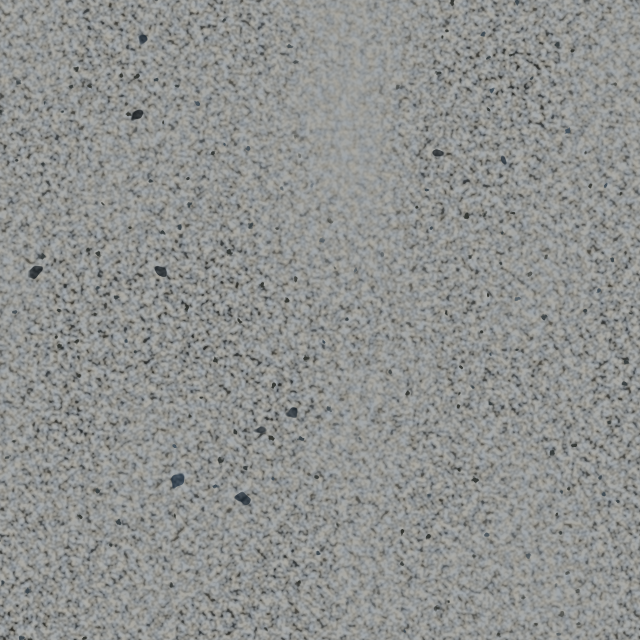
Give the GLSL for this texture, as a WebGL 2 fragment shader.

```glsl
#version 300 es
precision highp float;
// Weathered grey concrete: fine sandy grain, worn smooth bands, dark pits and a few stones.

#define BASE_TONE 0.577
#define GRAIN_FREQ 100.0
#define GRAIN_CONTRAST 0.23
#define PIT_DEPTH 0.13
#define PATCH_CONTRAST 0.035
#define TINT_AMOUNT 0.035
#define SPECK_CELLS 26.0
#define SPECK_DENSITY 0.24
#define SPECK_RADIUS 0.0042
#define STONE_CELLS 7.0
#define STONE_DENSITY 0.15
#define STONE_RADIUS 0.0115

uniform vec2 u_resolution;
out vec4 fragColor;

uint mixBits(uint x) {
    x ^= x >> 16;
    x *= 0x7feb352du;
    x ^= x >> 15;
    x *= 0x846ca68bu;
    return x ^ (x >> 16);
}

// Uniform random value for a lattice cell
float hash(vec2 cell, uint seed) {
    uvec2 c = uvec2(ivec2(cell));
    return float(mixBits(c.x + mixBits(c.y + mixBits(seed))) >> 8) / 16777216.0;
}

float cornerSlope(vec2 cell, vec2 offset, uint seed) {
    float angle = 6.28318 * hash(cell, seed);
    return dot(vec2(cos(angle), sin(angle)), offset);
}

float gradientNoise(vec2 p, uint seed) {
    vec2 i = floor(p), f = p - i;
    vec2 w = f * f * f * (f * (f * 6.0 - 15.0) + 10.0);
    vec2 e = vec2(1.0, 0.0);
    float low = mix(cornerSlope(i, f, seed), cornerSlope(i + e, f - e, seed), w.x);
    float high = mix(cornerSlope(i + e.yx, f - e.yx, seed),
                     cornerSlope(i + 1.0, f - 1.0, seed), w.x);
    return mix(low, high, w.y);
}

mat2 rotation(float angle) {
    float c = cos(angle), s = sin(angle);
    return mat2(c, s, -s, c);
}

// Scattered angular chips: x is coverage, y is a random value of the chip
vec2 scatterChips(vec2 p, float cells, float density, float radius, float soft, uint seed) {
    vec2 home = floor(p * cells);
    vec2 result = vec2(0.0);
    float ragged = gradientNoise(p * 0.9 / radius, seed + 9u);
    for (int y = -1; y <= 1; y++) {
        for (int x = -1; x <= 1; x++) {
            vec2 cell = home + vec2(x, y);
            if (hash(cell, seed) > density) continue;
            vec2 center = (cell + vec2(hash(cell, seed + 1u), hash(cell, seed + 2u))) / cells;
            vec2 d = rotation(6.28318 * hash(cell, seed + 3u)) * (p - center);
            d.y *= 1.0 + 0.7 * hash(cell, seed + 4u);
            float size = radius * mix(0.55, 1.1, hash(cell, seed + 5u));
            float dist = length(d) - size * (1.0 + 0.8 * ragged);
            float cover = 1.0 - smoothstep(-soft, soft, dist);
            if (cover > result.x) result = vec2(cover, hash(cell, seed + 6u));
        }
    }
    return result;
}

void main() {
    vec2 p = gl_FragCoord.xy / u_resolution.y;
    float soft = max(0.0017, 0.8 / u_resolution.y);

    // Broad wear: rough patches and a smoother upright band
    float patches = gradientNoise(p * vec2(3.5, 2.6) + 4.3, 11u)
                  + 0.5 * gradientNoise(p * 8.0, 12u);
    float bandX = (p.x - 0.56 + 0.1 * (p.y - 0.5)) / 0.13;
    float band = exp(-bandX * bandX) * smoothstep(0.0, 0.9, p.y);
    float rough = clamp(0.95 + 0.6 * patches - 0.35 * band, 0.4, 1.3);

    // Sandy grain, slightly drawn out along a diagonal
    vec2 q = rotation(0.6) * p * vec2(1.0, 1.0);
    float grain = 0.8 * gradientNoise(q * vec2(0.85, 1.1) * GRAIN_FREQ, 21u)
                + 0.75 * gradientNoise(rotation(0.9) * p * GRAIN_FREQ * 1.8, 22u)
                + 0.25 * gradientNoise(p * GRAIN_FREQ * 0.4, 23u);
    float brushed = gradientNoise(p * vec2(1.5, 0.35) * GRAIN_FREQ, 24u);
    float pits = smoothstep(0.2, 0.65, -grain) * rough * rough;

    float tone = BASE_TONE + GRAIN_CONTRAST * rough * grain - PIT_DEPTH * pits;
    tone += 0.03 * brushed * (0.4 + band) - PATCH_CONTRAST * patches + 0.015 * band;
    tone = min(tone, 0.64 + 0.3 * max(tone - 0.64, 0.0));

    // Faint warm and cool mineral tints, greener in the shadows
    float tint = gradientNoise(p * GRAIN_FREQ * 0.75, 31u);
    vec3 color = vec3(tone) + TINT_AMOUNT * tint * vec3(1.0, 0.15, -1.1);
    color += vec3(-0.003, 0.004, -0.002);

    // Small dark holes, mostly in rough areas
    vec2 speck = scatterChips(p, SPECK_CELLS, SPECK_DENSITY, SPECK_RADIUS, soft, 41u);
    vec3 speckColor = mix(vec3(0.19, 0.20, 0.18), vec3(0.25, 0.31, 0.36), speck.y * speck.y);
    color = mix(color, speckColor, speck.x * smoothstep(0.4, 0.95, rough) * 0.95);

    // Larger exposed stones, neutral to slate blue
    vec2 stone = scatterChips(p, STONE_CELLS, STONE_DENSITY, STONE_RADIUS, soft, 61u);
    vec3 stoneColor = mix(vec3(0.17, 0.18, 0.18), vec3(0.23, 0.29, 0.35), stone.y);
    color = mix(color, stoneColor + 0.12 * grain, stone.x * 0.95);

    fragColor = vec4(clamp(color, 0.0, 1.0), 1.0);
}
```
